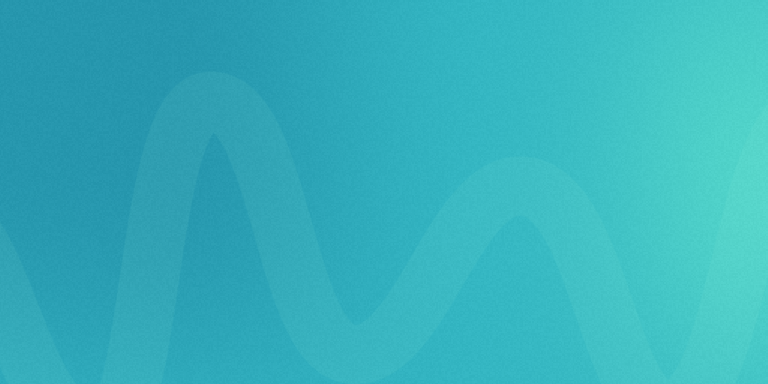
Write a WebGL 1 fragment shader that draws this background.

```glsl
precision highp float;
// A teal backdrop, deep at the upper left and minty at the right, crossed by
// a faint wavy ribbon. The ribbon is a thick stroke around S-shaped Bezier
// arcs joining successive crests and troughs; fine grain covers everything.

uniform vec2 u_resolution;

const vec3 DEEP = vec3(0.15, 0.59, 0.68);
const vec3 TEAL = vec3(0.20, 0.71, 0.76);
const vec3 MINT = vec3(0.32, 0.83, 0.79);
const vec3 RIBBON_TINT = vec3(0.60, 0.95, 0.85);
const float RIBBON_HALF_WIDTH = 0.077;
const float RIBBON_OPACITY = 0.08;
const float GRAIN_CELLS = 256.0;
const float GRAIN_STRENGTH = 0.022;
const int ARC_STEPS = 24;

float hash(vec2 p) {
  vec3 q = fract(vec3(p.xyx) * 0.1031);
  q += dot(q, q.yzx + 33.33);
  return fract((q.x + q.y) * q.z);
}

float segmentDistance(vec2 p, vec2 a, vec2 b) {
  vec2 ab = b - a;
  float t = clamp(dot(p - a, ab) / dot(ab, ab), 0.0, 1.0);
  return length(p - a - ab * t);
}

// Cubic Bezier from a to b, level at both ends; handles are fractions of its width.
vec2 arcPoint(vec2 a, vec2 b, vec2 handles, float t) {
  float s = 1.0 - t;
  float span = b.x - a.x;
  vec2 c = vec2(a.x + span * handles.x, a.y);
  vec2 d = vec2(b.x - span * handles.y, b.y);
  return s * s * s * a + 3.0 * s * s * t * c + 3.0 * s * t * t * d + t * t * t * b;
}

float arcDistance(vec2 p, vec2 a, vec2 b, vec2 handles) {
  float nearest = 10.0;
  vec2 previous = a;
  for (int i = 1; i <= ARC_STEPS; i++) {
    vec2 next = arcPoint(a, b, handles, float(i) / float(ARC_STEPS));
    nearest = min(nearest, segmentDistance(p, previous, next));
    previous = next;
  }
  return nearest;
}

// Distance to the wave's centre line, crest to trough to crest.
float waveDistance(vec2 p) {
  vec2 crestA = vec2(-0.208, 0.479);
  vec2 troughA = vec2(0.266, -0.125);
  vec2 crestB = vec2(0.549, 0.737);
  vec2 troughB = vec2(0.924, 0.076);
  vec2 crestC = vec2(1.354, 0.516);
  vec2 troughC = vec2(1.740, -0.068);
  vec2 crestD = vec2(2.122, 0.714);
  float d = arcDistance(p, crestA, troughA, vec2(0.5));
  d = min(d, arcDistance(p, troughA, crestB, vec2(0.48, 0.61)));
  d = min(d, arcDistance(p, crestB, troughB, vec2(0.5)));
  d = min(d, arcDistance(p, troughB, crestC, vec2(0.4)));
  d = min(d, arcDistance(p, crestC, troughC, vec2(0.54, 0.42)));
  return min(d, arcDistance(p, troughC, crestD, vec2(0.5)));
}

vec3 backdrop(vec2 p) {
  float shade = (1.0 - smoothstep(0.4, 1.3, p.x)) * smoothstep(-0.4, 0.6, p.y);
  vec2 fromGlow = (p - vec2(2.0, 0.55)) / vec2(0.45, 0.7);
  float glow = exp(-dot(fromGlow, fromGlow));
  return mix(mix(TEAL, DEEP, shade), MINT, glow);
}

void main() {
  // Canvas units: two wide, one high
  vec2 p = gl_FragCoord.xy / u_resolution * vec2(2.0, 1.0);
  float edge = 1.0 / u_resolution.y;

  vec3 color = backdrop(p);

  // Translucent ribbon
  float ribbon = 1.0 - smoothstep(-edge, edge, waveDistance(p) - RIBBON_HALF_WIDTH);
  color = mix(color, RIBBON_TINT, ribbon * RIBBON_OPACITY);

  // Film grain
  color += (hash(floor(p * GRAIN_CELLS)) - 0.5) * GRAIN_STRENGTH;

  gl_FragColor = vec4(color, 1.0);
}
```
